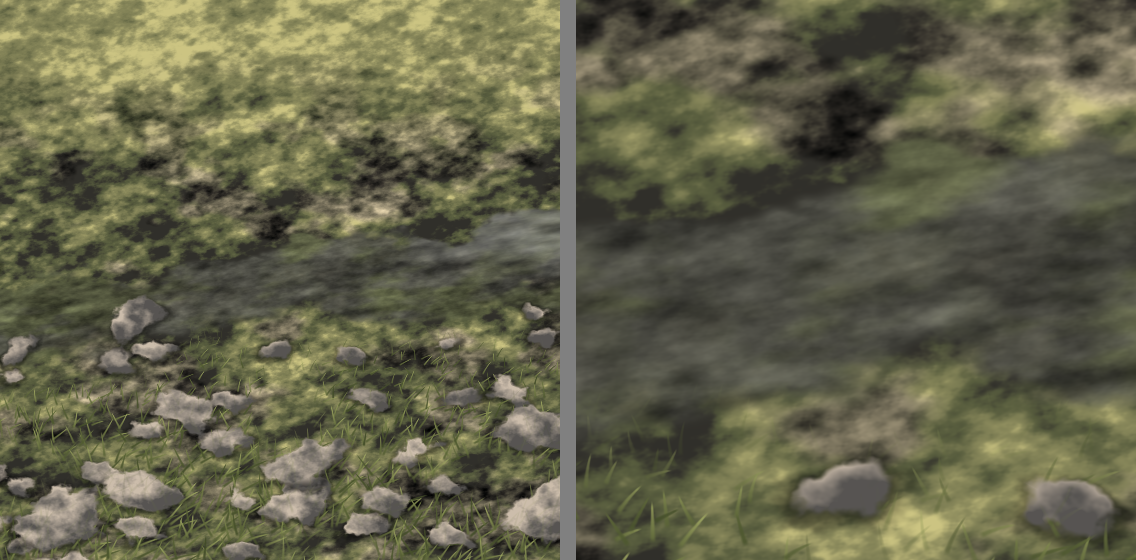
Left, the full canvas; right, a detail of the centre.
Reproduce this texture procedurally as a WebGL 1 fragment shader.

```glsl
precision highp float;
// A grassy bank above a shallow murky stream, with boulders and tufts in front.
// Layered noise tones turf and water; jittered grids scatter the angular stones
// and the curved grass blades, both growing towards the viewer.
uniform vec2 u_resolution;

const vec3 SOIL = vec3(0.19, 0.185, 0.165);
const vec3 MOSS = vec3(0.34, 0.36, 0.24);
const vec3 OLIVE = vec3(0.51, 0.51, 0.34);
const vec3 STRAW = vec3(0.80, 0.77, 0.51);
const vec3 MUD = vec3(0.45, 0.41, 0.36);
const vec3 STONE_DARK = vec3(0.34, 0.33, 0.32);
const vec3 STONE_LIGHT = vec3(0.80, 0.74, 0.67);
const vec3 WATER = vec3(0.29, 0.29, 0.26);
const vec3 SHEEN = vec3(0.48, 0.48, 0.48);
const vec3 BLADE_DARK = vec3(0.25, 0.29, 0.15);
const vec3 BLADE_LIGHT = vec3(0.70, 0.73, 0.43);
const float BIG_STONES = 0.15;
const float SMALL_STONES = 0.085;
const float BLADE_CELL = 0.06;
const float BLADE_WIDTH = 0.0046;
const float SOFTNESS = 0.005;

float hash(vec2 p) {
  vec3 q = fract(p.xyx * 0.1031);
  q += dot(q, q.yzx + 33.33);
  return fract((q.x + q.y) * q.z);
}
vec2 hash2(vec2 p) { return vec2(hash(p), hash(p + 71.7)); }
mat2 turn(float a) { return mat2(cos(a), sin(a), -sin(a), cos(a)); }

float noise(vec2 p) {
  vec2 i = floor(p), f = fract(p);
  f = f * f * (3.0 - 2.0 * f);
  return mix(mix(hash(i), hash(i + vec2(1, 0)), f.x),
             mix(hash(i + vec2(0, 1)), hash(i + vec2(1, 1)), f.x), f.y);
}
// Four octaves, centred on zero
float fbm(vec2 p) {
  float sum = -0.5, amp = 0.53;
  for (int k = 0; k < 4; k++) {
    sum += amp * noise(p);
    p = turn(0.35) * p * 2.03 + 19.1;
    amp *= 0.5;
  }
  return sum;
}

// Turf runs from shadowed soil to sunlit straw, with bare mud low down
vec3 turf(vec2 p) {
  float meadow = smoothstep(0.66, 0.98, p.y + 0.06 * (1.0 - p.x));
  float bank = smoothstep(0.13, 0.0, abs(p.y - 0.63 - 0.04 * p.x)) * (1.1 - 0.6 * p.x);
  vec2 q = turn(-0.2) * p;
  float clumps = fbm(q * vec2(15.0, 25.0));
  float fibres = fbm(q * vec2(48.0, 80.0) + 5.0);
  float shade = fbm(p * vec2(4.0, 8.0) + 31.0);
  float tone = mix(0.33, 0.77, meadow) - 0.13 * bank;
  tone += mix(1.35, 0.65, meadow) * clumps + mix(1.1, 0.75, meadow) * fibres + 0.5 * shade;
  vec3 c = mix(SOIL, MOSS, smoothstep(0.0, 0.35, tone));
  c = mix(c, OLIVE, smoothstep(0.3, 0.65, tone));
  c = mix(c, STRAW, smoothstep(0.6, 1.05, tone));
  float bare = smoothstep(-0.02, 0.15, fbm(p * vec2(10.0, 17.0) + 47.0));
  return mix(c, MUD * (0.8 + 1.9 * (fibres + clumps)), bare * 0.7 * (1.0 - meadow));
}

// Streaked stream with weed, reflecting the sky towards the right
vec3 addWater(vec2 p, vec3 land) {
  vec2 q = turn(-0.17) * p;
  float streak = fbm(q * vec2(13.0, 55.0));
  float ripple = fbm(q * vec2(45.0, 95.0) + 7.0);
  float weed = smoothstep(-0.08, 0.12, fbm(q * vec2(8.0, 24.0) + 9.0));
  vec3 c = mix(WATER, MOSS, weed * 0.8) * (1.0 + 1.0 * streak + 0.9 * ripple);
  float sky = smoothstep(0.28, 0.0, length((p - vec2(0.95, 0.59)) * vec2(0.8, 2.4)));
  c = mix(c, SHEEN * (1.0 + streak), 0.75 * sky);
  float wobble = 0.13 * fbm(p * vec2(11.0, 20.0) + 3.0);
  float top = 0.48 + 0.14 * p.x + wobble;
  float bottom = 0.34 + 0.22 * p.x - 0.09 * p.x * p.x - wobble;
  float mask = smoothstep(top + 0.01, top - 0.01, p.y) * smoothstep(bottom - 0.02, bottom + 0.02, p.y);
  return mix(land, c, 0.88 * mask);
}

// Angular boulders: planes cut around each jittered centre
float addStones(inout vec3 c, vec2 p, float cell) {
  float cover = 0.0, grain = fbm(p * vec2(38.0, 48.0));
  for (int n = 0; n < 9; n++) {
    vec2 id = floor(p / cell) + vec2(mod(float(n), 3.0), floor(float(n) / 3.0)) - 1.0;
    vec2 centre = (id + 0.15 + 0.7 * hash2(id + 12.0)) * cell;
    float near = clamp((0.52 - centre.y) / 0.5, 0.0, 1.0);
    float chance = mix(0.2, 0.9, near) * mix(1.1, 0.4, centre.x) * step(centre.y, 0.53);
    if (hash(id + 340.0 * cell) > chance) continue;
    float r = cell * mix(0.2, 0.44, near) * (0.65 + 0.55 * hash(id + 8.0));
    vec2 q = turn(0.9 * hash(id + 3.0) - 0.5) * (p - centre) / vec2(1.25, 0.72);
    float d = -1.0;
    for (int k = 0; k < 7; k++) {
      float a = 0.898 * (float(k) + 0.7 * hash(id + float(k) * 5.3));
      d = max(d, dot(q, vec2(cos(a), sin(a))) - r * (0.65 + 0.45 * hash(id + float(k) * 9.1)));
    }
    d += 0.04 * grain;
    float lit = 0.5 + 0.55 * q.y / r - 0.25 * q.x / r + 2.0 * grain + 0.5 * (hash(id + 6.0) - 0.5);
    float mask = smoothstep(SOFTNESS, -SOFTNESS, d);
    c *= mix(0.55, 1.0, smoothstep(0.0, 0.02, d + 0.3 * max(q.y, 0.0)));
    c = mix(c, mix(STONE_DARK, STONE_LIGHT, clamp(lit, 0.0, 1.0)), mask);
    cover = max(cover, mask);
  }
  return cover;
}

// Bent, tapering blades gathered in tufts
void addBlades(inout vec3 c, vec2 p, float cover) {
  for (int n = 0; n < 90; n++) {
    float slot = floor(float(n) / 10.0);
    vec2 id = floor(p / BLADE_CELL) + vec2(mod(slot, 3.0), 2.0 - floor(slot / 3.0)) - 1.0;
    vec2 seed = id + 17.0 * mod(float(n), 10.0) + 101.0;
    vec2 root = (id + hash2(seed)) * BLADE_CELL;
    float near = smoothstep(0.46, 0.05, root.y);
    float tuft = smoothstep(0.3, 0.55, noise(root * 8.0 + 2.0) + 0.25 * (root.x - 0.4));
    float size = BLADE_CELL * mix(0.35, 1.0, near) * (0.6 + 0.4 * hash(seed + 4.0));
    vec2 q = turn(1.9 * hash(seed + 7.0) - 0.65) * (p - root) / size;
    float bend = abs(q.x - 0.3 * (hash(seed + 2.0) - 0.3) * q.y * q.y);
    float width = BLADE_WIDTH * (1.0 - 0.7 * q.y) * (0.5 + 0.5 * near) / size;
    float mask = smoothstep(width, 0.1 * width, bend) * smoothstep(0.0, 0.15, q.y) * smoothstep(1.0, 0.8, q.y);
    vec3 tint = mix(BLADE_DARK, BLADE_LIGHT, hash(seed + 9.0) * (0.3 + 0.7 * q.y));
    c = mix(c, tint, mask * tuft * smoothstep(0.0, 0.2, near) * (0.85 - 0.75 * cover));
  }
}

void main() {
  vec2 p = gl_FragCoord.xy / u_resolution;
  vec3 c = addWater(p, turf(p));
  float cover = addStones(c, p, SMALL_STONES);
  cover = max(cover, addStones(c, p, BIG_STONES));
  addBlades(c, p, cover);
  gl_FragColor = vec4(clamp(c, 0.0, 1.0), 1.0);
}
```
